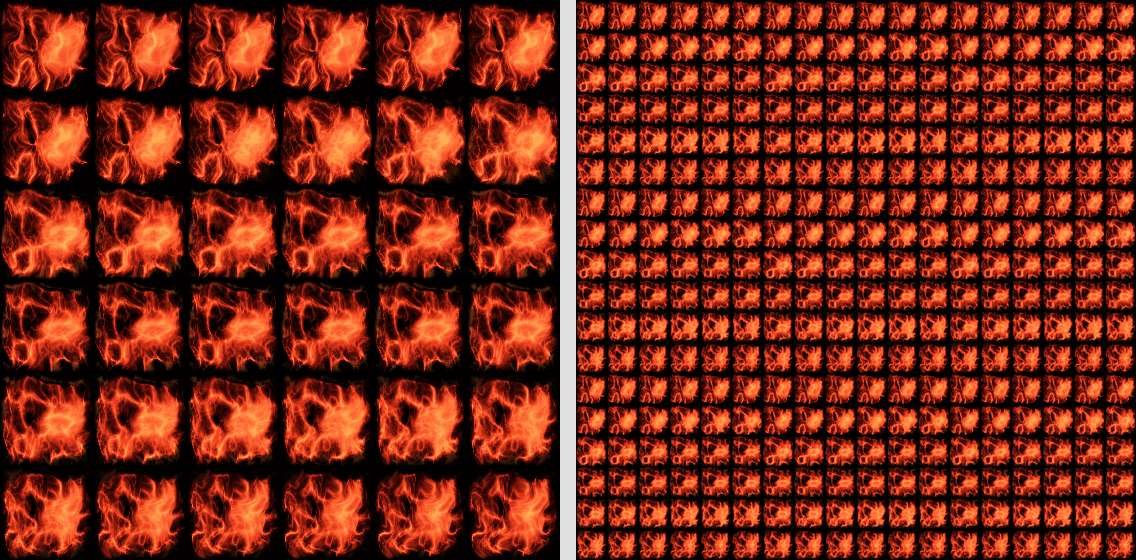
Left, the tile; right, the same tile 3 across and 3 down.
A WebGL 1 fragment shader for this pattern:

```glsl
precision highp float;
// A six by six sheet of slowly evolving fire bursts with glowing strands on black.

uniform vec2 u_resolution;

float hash(vec3 p) {
  p = fract(p * vec3(0.1031, 0.1030, 0.0973));
  p += dot(p, p.yxz + 33.33);
  return fract((p.x + p.y) * p.z);
}

float noise(vec3 p) {
  vec3 i = floor(p), f = fract(p);
  f = f * f * (3.0 - 2.0 * f);
  vec2 o = vec2(0.0, 1.0);
  vec4 near = vec4(hash(i), hash(i + o.yxx), hash(i + o.xyx), hash(i + o.yyx));
  vec4 far = vec4(hash(i + o.xxy), hash(i + o.yxy), hash(i + o.xyy), hash(i + o.yyy));
  vec4 slab = mix(near, far, f.z);
  vec2 row = mix(slab.xz, slab.yw, f.x);
  return mix(row.x, row.y, f.y);
}

// Sharp creases of several noise octaves, roughly 0 to 1
float strands(vec2 p, float time) {
  float sum = 0.0, amp = 0.5;
  for (int i = 0; i < 4; i++) {
    float crease = 1.0 - abs(2.0 * noise(vec3(p, time)) - 1.0);
    sum += amp * crease * crease * crease;
    p = mat2(1.6, 1.2, -1.2, 1.6) * p + 11.3;
    time = time * 1.3 + 5.7;
    amp *= 0.56;
  }
  return sum / 1.03;
}

float glow(vec2 p, vec2 center, vec2 radius) {
  vec2 k = (p - center) / radius;
  return exp(-dot(k, k));
}

float ramp(float low, float high, float x) {
  return clamp((x - low) / (high - low), 0.0, 1.0);
}

vec3 fireColor(float heat) {
  vec3 c = mix(vec3(0.015, 0.0, 0.0), vec3(0.30, 0.04, 0.02), ramp(0.0, 0.24, heat));
  c = mix(c, vec3(0.56, 0.11, 0.05), ramp(0.24, 0.42, heat));
  c = mix(c, vec3(0.92, 0.23, 0.11), ramp(0.42, 0.65, heat));
  c = mix(c, vec3(1.0, 0.43, 0.21), ramp(0.65, 0.88, heat));
  return mix(c, vec3(1.0, 0.68, 0.33), ramp(0.88, 1.12, heat));
}

void main() {
  vec2 grid = gl_FragCoord.xy / u_resolution * 6.0;
  vec2 cell = floor(grid), p = fract(grid);

  // Frames advance rightward, then down
  float frame = cell.x + 6.0 * (5.0 - cell.y);
  float time = 3.0 + frame * 0.055;

  // Turbulent displacement
  vec2 swirl = vec2(noise(vec3(p * 6.0 + 4.0, time)), noise(vec3(p * 6.0 + 31.0, time))) - 0.5;
  vec2 w = p + 0.13 * swirl;

  // Upright strands overall, diagonal ones in the hot plume
  float web = strands(w * vec2(9.0, 5.0) + 20.0, time);
  vec2 c = w - vec2(0.69, 0.48);
  vec2 plumeAxes = vec2(dot(c, vec2(0.68, 0.73)), dot(c, vec2(0.73, -0.68)));
  float streaks = strands(plumeAxes * vec2(5.0, 9.0) + 40.0, time + 7.0);
  float plume = 1.0 - smoothstep(0.35, 1.0, length(plumeAxes / vec2(0.43, 0.27)));

  // Ragged rounded square with notches at the upper right and lower right
  vec2 e = abs(w - vec2(0.49, 0.5)) - 0.29;
  float d = length(max(e, 0.0)) + min(max(e.x, e.y), 0.0) - 0.15;
  d += 0.13 * glow(p, vec2(0.70, 0.95), vec2(0.20, 0.13));
  d += 0.12 * glow(p, vec2(0.95, 0.06), vec2(0.22, 0.18));
  d += 0.14 * (0.4 - web);
  float body = 1.0 - smoothstep(-0.09, 0.04, d);

  // Heat of the strands, the plume and the dark hollow beside it
  float heat = 1.3 * web - 0.06 + 0.08 * glow(p, vec2(0.3, 0.25), vec2(0.35, 0.2));
  heat -= 0.24 * glow(w, vec2(0.34, 0.49), vec2(0.11, 0.17));
  heat *= 1.0 - 0.5 * smoothstep(0.72, 0.98, p.y);
  heat = mix(heat, 0.50 + 0.50 * streaks + 0.28 * web, plume);
  heat += 0.14 * glow(w, vec2(0.70, 0.51), vec2(0.13, 0.16));
  vec3 color = fireColor(max(heat, 0.0) * body);

  // Brown smoke curls around the rim in the middle frames
  float smoky = smoothstep(6.0, 15.0, frame) * (1.0 - 0.7 * smoothstep(22.0, 34.0, frame));
  float rim = smoothstep(-0.10, 0.0, d) * (1.0 - smoothstep(0.04, 0.15, d));
  float curl = smoothstep(0.42, 0.75, strands(w * 6.0 + 60.0, time + 2.0));
  color += vec3(0.36, 0.17, 0.07) * curl * rim * smoky;

  // Each burst dies out before its frame ends
  vec2 edge = smoothstep(0.0, 0.05, min(p, 1.0 - p));
  gl_FragColor = vec4(color * edge.x * edge.y, 1.0);
}
```
